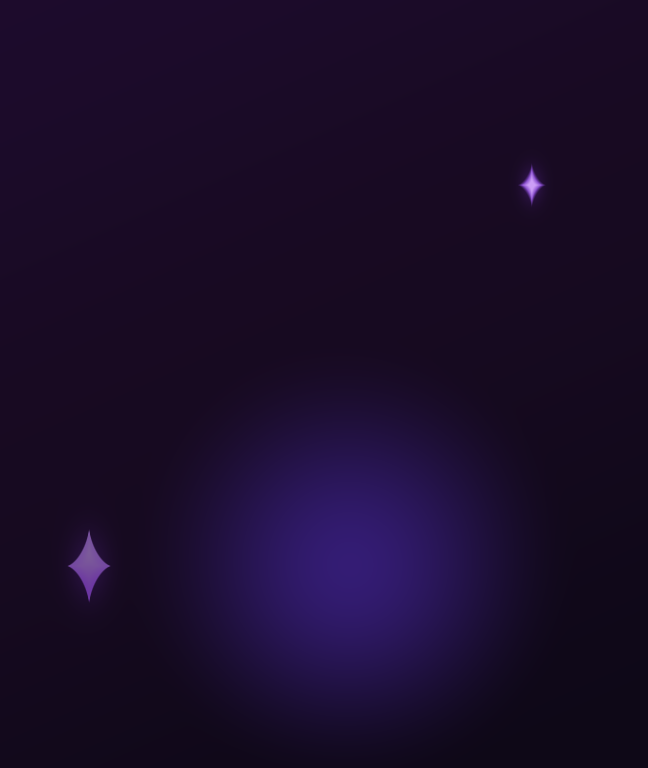
Give the GLSL for this background, as a WebGL 1 fragment shader.

```glsl
precision highp float;
// Dark violet night gradient with a soft indigo orb and two glowing four-point sparkles.

uniform vec2 u_resolution;

const vec3 PLUM = vec3(0.112, 0.043, 0.172);
const vec3 DUSK = vec3(0.092, 0.040, 0.130);
const vec3 NIGHT = vec3(0.054, 0.030, 0.090);
const vec3 INDIGO = vec3(0.203, 0.110, 0.455);
const vec3 PURPLE = vec3(0.400, 0.160, 0.680);
const vec3 LAVENDER = vec3(0.490, 0.370, 0.600);
const vec3 LILAC = vec3(0.800, 0.620, 0.970);

// Diagonal backdrop, from the upper left to the lower right
vec3 backdrop(vec2 p) {
  float t = dot(vec2(p.x, 1.0 - p.y), vec2(0.41, 0.91));
  vec3 upper = mix(PLUM, DUSK, smoothstep(0.0, 0.58, t));
  return mix(upper, NIGHT, smoothstep(0.50, 1.25, t));
}

// Round glow that fades to nothing at the radius
float orb(vec2 p, vec2 center, float radius) {
  return 1.0 - smoothstep(0.0, radius, length(p - center));
}

// Concave diamond: approximate signed distance, negative inside
float sparkle(vec2 p, vec2 halfSize) {
  const float POWER = 0.66;
  vec2 q = pow(abs(p) / halfSize + 1e-5, vec2(POWER));
  return (pow(q.x + q.y, 1.0 / POWER) - 1.0) * halfSize.x;
}

// Halo and body of one sparkle, shaded from core to rim
vec3 addSparkle(vec3 base, vec2 p, vec2 halfSize, float softness,
                vec3 core, vec3 rim, float halo) {
  vec2 spread = p / (halfSize * 0.9);
  vec3 color = mix(base, PURPLE, halo * exp(-dot(spread, spread)));
  float d = sparkle(p, halfSize);
  float body = 1.0 - smoothstep(-softness, softness, d);
  float depth = smoothstep(0.0, 0.75, -d / halfSize.x);
  return mix(color, mix(rim, core, depth), body);
}

void main() {
  // One unit is the canvas height
  vec2 p = gl_FragCoord.xy / u_resolution.y;
  float pixel = 1.0 / u_resolution.y;

  vec3 color = backdrop(p);
  color = mix(color, INDIGO, orb(p, vec2(0.456, 0.264), 0.30));

  // Small bright sparkle, upper right
  vec2 small = p - vec2(0.6925, 0.759);
  color = addSparkle(color, small, vec2(0.0165, 0.0265), max(0.0045, pixel),
                     LILAC, vec3(0.51, 0.28, 0.79), 0.32);

  // Large muted sparkle, lower left, more purple towards its foot
  vec2 large = p - vec2(0.116, 0.263);
  vec3 fill = mix(vec3(0.43, 0.23, 0.62), LAVENDER,
                  smoothstep(-0.035, 0.025, large.y));
  color = addSparkle(color, large, vec2(0.0290, 0.0505), max(0.0022, pixel),
                     fill, mix(fill, PURPLE, 0.25), 0.24);

  gl_FragColor = vec4(color, 1.0);
}
```
